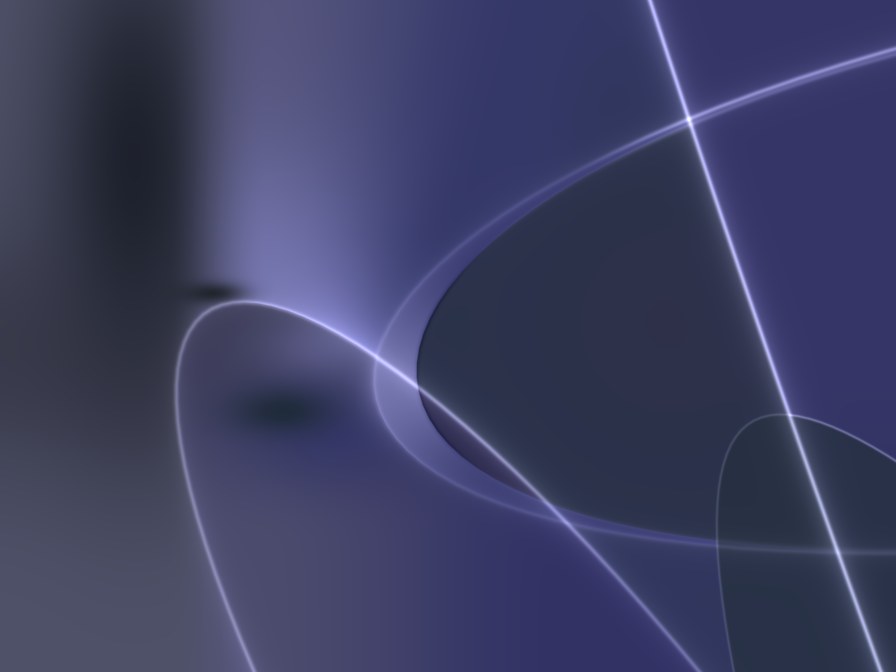
Write a Shadertoy shader that draws this background.

```glsl
// Translucent indigo sheets: a folded veil, a swept shell and a small pod,
// crossed by one bright blade. Each outline is a cubic curve with a signed
// distance that drives its fill, its rim light and its halo.

#define CURVE_STEPS 44
#define RIM_WIDTH 0.0036
#define HALO_WIDTH 0.014
#define INDIGO vec3(0.205, 0.220, 0.410)
#define DEEP vec3(0.165, 0.195, 0.290)
#define LAVENDER vec3(0.450, 0.450, 0.670)
#define SLATE vec3(0.310, 0.320, 0.410)
#define SHADOW vec3(0.115, 0.130, 0.175)
#define RIM_LIGHT vec3(0.520, 0.510, 0.600)

// Signed distance to a cubic curve; negative between the curve and its chord.
float curveDistance(vec2 p, vec2 a, vec2 b, vec2 c, vec2 d) {
    float nearest = 1e3, side = 1.0;
    vec2 u = a;
    for (int i = 1; i <= CURVE_STEPS + 1; i++) {
        float t = float(i) / float(CURVE_STEPS), s = 1.0 - t;
        bool closing = i > CURVE_STEPS;
        vec2 v = closing ? a
               : s * s * s * a + 3.0 * s * t * (s * b + t * c) + t * t * t * d;
        vec2 e = v - u, w = p - u;
        if (!closing) {
            vec2 r = w - e * clamp(dot(w, e) / dot(e, e), 0.0, 1.0);
            nearest = min(nearest, dot(r, r));
        }
        if ((u.y > p.y) != (v.y > p.y) && w.x < w.y * e.x / e.y) side = -side;
        u = v;
    }
    return side * sqrt(nearest);
}

// Soft elliptical spot, 1 at its centre.
float spot(vec2 p, vec2 centre, vec2 radius) {
    vec2 q = (p - centre) / radius;
    return exp(-dot(q, q));
}

float bump(float x, float centre, float width) {
    float q = (x - centre) / width;
    return exp(-q * q);
}

float fill(float d) {
    float edge = 1.0 / iResolution.y;
    return 1.0 - smoothstep(-edge, edge, d);
}

float rim(float d) { return bump(d, 0.0, RIM_WIDTH); }
float halo(float d) { return exp(-abs(d) / HALO_WIDTH); }

// Backdrop: grey slate, a dark column, a lavender ridge, then indigo.
vec3 backdrop(vec2 p, float foldDist) {
    float dark = spot(p, vec2(0.20, 0.76), vec2(0.13, 0.36));
    vec3 col = mix(SLATE, SHADOW, dark);
    col *= 1.0 - 0.28 * (1.0 - dark) * bump(p.y, 0.48, 0.2);
    vec3 ridge = mix(vec3(0.33, 0.33, 0.49), LAVENDER, bump(p.y, 0.58, 0.2));
    col = mix(col, ridge, smoothstep(0.25, 0.40, p.x));
    float ridgeEnd = 0.68 + 0.3 * max(p.y - 0.65, 0.0);
    col = mix(col, INDIGO, smoothstep(0.39, ridgeEnd, p.x));
    float dusk = smoothstep(0.75, 0.95, p.x) * (1.0 - 0.6 * smoothstep(0.8, 1.0, p.y));
    col = mix(col, vec3(0.175, 0.205, 0.33), 0.6 * dusk);
    col += 0.4 * LAVENDER * exp(-abs(foldDist) / 0.05) * bump(p.x, 0.53, 0.09);
    return mix(col, vec3(0.08, 0.10, 0.11), 0.85 * spot(p, vec2(0.32, 0.563), vec2(0.045, 0.016)));
}

// Inside of the folded veil, with its dark hollow.
vec3 veil(vec2 p, float shellDist) {
    vec3 col = mix(vec3(0.295, 0.295, 0.43), vec3(0.195, 0.195, 0.395),
                   smoothstep(0.38, 0.85, p.x));
    col *= 1.0 - 0.2 * smoothstep(0.2, 0.5, p.y);
    col = mix(col, vec3(0.195, 0.205, 0.41), 0.8 * spot(p, vec2(0.50, 0.36), vec2(0.15, 0.085)));
    col = mix(col, LAVENDER, 0.55 * spot(p, vec2(0.49, 0.485), vec2(0.10, 0.05)));
    col = mix(col, vec3(0.11, 0.16, 0.21), 0.9 * spot(p, vec2(0.42, 0.388), vec2(0.075, 0.034)));
    float sheen = exp(-abs(shellDist) / 0.022) * bump(p.y, 0.43, 0.08);
    return mix(col, LAVENDER, 0.65 * sheen);
}

void mainImage(out vec4 fragColor, in vec2 fragCoord) {
    vec2 p = fragCoord / iResolution.xy * vec2(4.0 / 3.0, 1.0);

    // Outlines
    float fold = curveDistance(p, vec2(0.405, -0.059), vec2(0.028, 0.764),
                               vec2(0.446, 0.743), vec2(1.089, -0.059));
    float shell = curveDistance(p, vec2(1.389, 0.943), vec2(0.347, 0.665),
                                vec2(0.212, 0.158), vec2(1.389, 0.177));
    float core = curveDistance(p, vec2(1.389, 0.934), vec2(0.417, 0.688),
                               vec2(0.311, 0.167), vec2(1.389, 0.181));
    float pod = curveDistance(p, vec2(1.120, -0.128), vec2(0.958, 0.554),
                              vec2(1.174, 0.486), vec2(1.649, 0.063));
    float blade = 0.946 * (p.x - 1.311 + 0.344 * p.y + 0.02 * p.y * (1.0 - p.y));

    // Sheets, back to front
    float inFold = fill(fold);
    vec3 col = mix(backdrop(p, fold), veil(p, shell), inFold);
    vec3 band = mix(vec3(0.215, 0.225, 0.43), LAVENDER, 0.95 * spot(p, vec2(0.585, 0.43), vec2(0.13)));
    col = mix(col, band, fill(shell));
    vec3 heart = mix(DEEP, vec3(0.18, 0.19, 0.29), spot(p, vec2(1.0, 0.52), vec2(0.2)));
    col = mix(col, mix(heart, vec3(0.17, 0.165, 0.30), inFold), fill(core));
    vec3 beyond = mix(vec3(0.185, 0.195, 0.36), vec3(0.208, 0.208, 0.405), smoothstep(0.0, 0.5, p.y));
    col = mix(col, beyond, fill(-blade));
    col = mix(col, vec3(0.148, 0.188, 0.25), 0.75 * fill(pod));

    // Rims and halos
    float crease = bump(p.x, 0.68, 0.18);
    col += RIM_LIGHT * rim(fold) * (0.34 + 0.2 * crease);
    col += RIM_LIGHT * halo(fold) * (0.12 + 0.16 * crease);
    float upper = smoothstep(0.45, 0.6, p.y);
    float flare = upper * smoothstep(0.85, 1.05, p.x);
    col += RIM_LIGHT * rim(shell) * (0.10 + 0.42 * flare);
    col += RIM_LIGHT * halo(shell) * (0.09 + 0.08 * flare);
    col += RIM_LIGHT * rim(core) * (0.05 + 0.2 * flare);
    col -= 0.09 * rim(core) * bump(p.x, 0.64, 0.07);
    col += RIM_LIGHT * bump(pod, 0.0, 0.002) * (0.2 + 0.25 * fill(-blade));
    col += RIM_LIGHT * (0.72 * rim(blade) + 0.32 * halo(blade));

    fragColor = vec4(clamp(col, 0.0, 1.0), 1.0);
}
```
